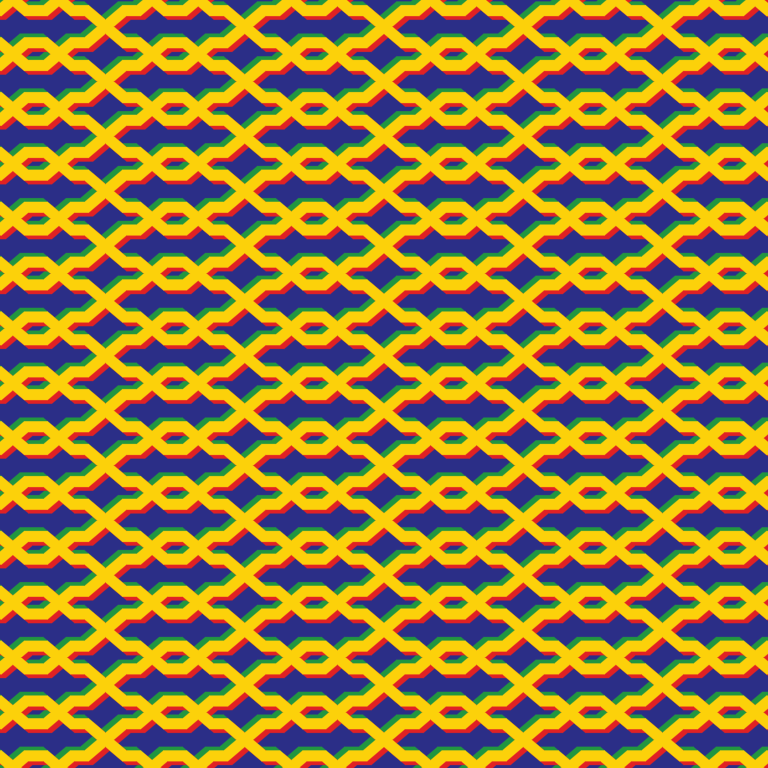
Write a WebGL 1 fragment shader that draws this pattern.

```glsl
precision highp float;
uniform vec2 u_resolution;

const vec2 CELL = vec2(0.1813, 1.0 / 14.0);
const vec2 CELL_ORIGIN = vec2(0.5, 0.001);
const float FLAT_HEIGHT = 0.0148;   // flat runs above and below the row axis
const float CROSSING_X = 0.030;     // where strands cross beside the ring
const float SLOPE = 0.85;
const float HALF_WIDTH = 0.0072;
const vec2 SHADOW_SHIFT = vec2(0.0056, -0.0048);

const vec3 YELLOW = vec3(0.99, 0.82, 0.04);
const vec3 BLUE = vec3(0.17, 0.18, 0.53);
const vec3 RED = vec3(0.88, 0.13, 0.14);
const vec3 GREEN = vec3(0.13, 0.59, 0.25);

// Signed distance to a line descending at SLOPE through an anchor
float slantSide(vec2 p, vec2 anchor) {
  return (p.y - anchor.y + SLOPE * (p.x - anchor.x)) / sqrt(1.0 + SLOPE * SLOPE);
}

// Signed side of one bent strand, with mitred corners
float strandSide(vec2 p, vec2 halfCell) {
  float side = max(p.y - FLAT_HEIGHT, slantSide(p, vec2(CROSSING_X, 0.0)));
  side = min(side, p.y + FLAT_HEIGHT);
  return max(side, slantSide(p, vec2(halfCell.x, -halfCell.y)));
}

// Distance to the lattice: a strand and its mirror image, repeated
float latticeDistance(vec2 p) {
  vec2 halfCell = 0.5 * CELL;
  vec2 q = p - CELL_ORIGIN;
  q.x = abs(mod(q.x, CELL.x) - halfCell.x);
  q.y = mod(q.y + halfCell.y, CELL.y) - halfCell.y;
  float strand = abs(strandSide(q, halfCell));
  float mirrored = abs(strandSide(vec2(q.x, -q.y), halfCell));
  return min(strand, mirrored) - HALF_WIDTH;
}

float latticeMask(vec2 p, float softness) {
  return 1.0 - smoothstep(-softness, softness, latticeDistance(p));
}

void main() {
  float canvasSize = min(u_resolution.x, u_resolution.y);
  vec2 p = gl_FragCoord.xy / canvasSize;
  float softness = 0.8 / canvasSize;

  // Opposite coloured shadows under the lattice
  vec3 color = BLUE;
  color = mix(color, GREEN, latticeMask(p + SHADOW_SHIFT, softness));
  color = mix(color, RED, latticeMask(p - SHADOW_SHIFT, softness));
  color = mix(color, YELLOW, latticeMask(p, softness));

  gl_FragColor = vec4(color, 1.0);
}
```
